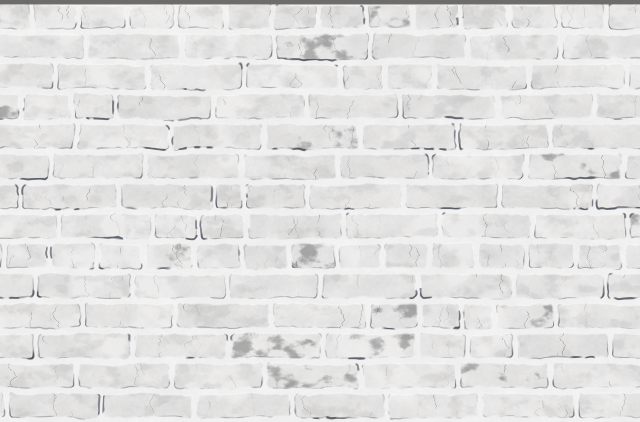
Reproduce this texture procedurally as a WebGL 2 fragment shader.

```glsl
#version 300 es
precision highp float;

uniform vec2 u_resolution;
out vec4 fragColor;

// Start of each course, as a fraction of a full brick, from the top down
const float courseShift[14] = float[14](
    .35, .90, .57, .23, .79, .54, .24, .61, .03, .38, .86, .40, .80, .06);

float hash(vec2 p) {
    vec3 q = fract(vec3(p.xyx) * .1031);
    q += dot(q, q.yzx + 33.33);
    return fract((q.x + q.y) * q.z);
}

float noise(vec2 p) {
    vec2 i = floor(p), f = fract(p);
    f = f * f * (3. - 2. * f);
    return mix(mix(hash(i), hash(i + vec2(1, 0)), f.x),
               mix(hash(i + vec2(0, 1)), hash(i + 1.), f.x), f.y);
}

float fbm(vec2 p) {
    float sum = 0., gain = .5;
    for (int i = 0; i < 5; i++) {
        sum += gain * noise(p);
        p = mat2(1.6, 1.2, -1.2, 1.6) * p + 7.3;
        gain *= .5;
    }
    return sum;
}

float roundedBox(vec2 p, vec2 halfSize, float radius) {
    vec2 d = abs(p) - halfSize + radius;
    return length(max(d, 0.)) + min(max(d.x, d.y), 0.) - radius;
}

// Soft line of the given half width around distance zero
float stroke(float dist, float halfWidth) {
    float soft = max(.0012, .7 / u_resolution.y);
    return 1. - smoothstep(halfWidth - soft, halfWidth + soft, abs(dist));
}

void main() {
    // Canvas height is one unit, y runs down from the top
    vec2 p = vec2(gl_FragCoord.x, u_resolution.y - gl_FragCoord.y) / u_resolution.y;
    float pixel = 1. / u_resolution.y;

    // Uneven, hand laid edges
    vec2 q = p;
    q += .007 * (vec2(noise(p * 17.), noise(p * 15. + 40.)) - .5);
    q += .004 * (vec2(noise(p * 75.), noise(p * 75. + 90.)) - .5);

    // Courses and bricks; two courses are laid with half bricks
    float courseHeight = .0709, fullWidth = .2254;
    float v = (q.y - .004) / courseHeight;
    float row = clamp(floor(v), 0., 13.);
    float width = (row == 0. || row == 8.) ? fullWidth * .5 : fullWidth;
    float x = q.x + .004 * sin(q.x * 8. + row * 2.3);
    float u = (x - courseShift[int(row)] * fullWidth) / width;
    vec2 id = vec2(floor(u) + 20., row);
    float left = fract(u) * width, right = width - left;

    // A few full bricks are cut in two
    if (width == fullWidth && hash(id + 51.) > .89) {
        float cut = width * mix(.3, .6, hash(id + 8.));
        if (left < cut) right = cut - left;
        else { left -= cut; id.x += 60.; }
    }
    vec2 c = vec2(left - right, (v - row - .5) * 2. * courseHeight) * .5;
    vec2 halfSize = vec2(left + right, courseHeight) * .5 - vec2(.0065, .0075);
    float edge = roundedBox(c, halfSize, .007);
    float inside = 1. - smoothstep(-.002 - pixel, .001 + pixel, edge);

    // Whitewashed mortar and brick faces
    float grain = noise(p * 210.) - .5;
    float mortar = .942 + .035 * (fbm(p * 24.) - .5) + .012 * grain;
    float face = .892 + .022 * (hash(id) - .5) + .075 * (fbm(p * vec2(20., 30.)) - .5);
    face += .018 * grain;
    face = mix(face, .94, .7 * smoothstep(.53, .7, fbm(p * 11. + 30.)));

    // Smudges where the paint has worn thin
    float worn = smoothstep(.5, .72, fbm(p * vec2(26., 38.) + 15.));
    face -= worn * mix(.05, .24, step(.88, hash(id + 17.)));

    // Wandering cracks down the faces
    float cracks = 0.;
    for (float i = 0.; i < 3.; i++) {
        float seed = hash(id + i * 13. + 3.);
        float path = (seed - .5) * 1.8 * halfSize.x
                   + .022 * (noise(vec2(c.y * 55., seed * 91.)) - .5)
                   + .006 * (noise(vec2(c.y * 240., seed * 37.)) - .5);
        float broken = smoothstep(.42, .68, noise(vec2(c.y * 45. + seed * 60., id.x + i * 9.)));
        cracks += stroke(c.x - path, .0007) * broken * hash(id + i * 5. + 29.);
    }
    face -= .25 * min(cracks, 1.);
    vec3 color = mix(vec3(mortar), face * vec3(1.003, .999, .997), inside);

    // Lit upper lip, broken shadow on the lower and side edges
    float rim = stroke(edge, .0015);
    float below = smoothstep(0., .02, c.y);
    float side = smoothstep(-.009, -.002, abs(c.x) - halfSize.x);
    float ragged = smoothstep(.38, .7, fbm(p * 33. + 60.));
    color += .025 * rim * (1. - below);
    color -= rim * ragged * (.24 * below + .2 * side);

    // Rare open gaps, deep and slightly blue
    float gap = smoothstep(.73, .8, noise(p * vec2(13., 20.) + 77.)) * max(below, .8 * side);
    gap *= stroke(edge - .001, .0022) * smoothstep(.25, .5, noise(p * 60. + 5.));
    color = mix(color, vec3(.25, .27, .31), .8 * gap);

    // Grey strip along the top
    color = mix(vec3(.43, .42, .42), color, smoothstep(.0105 - pixel, .0105 + pixel, p.y));
    fragColor = vec4(clamp(color, 0., 1.), 1.);
}
```
